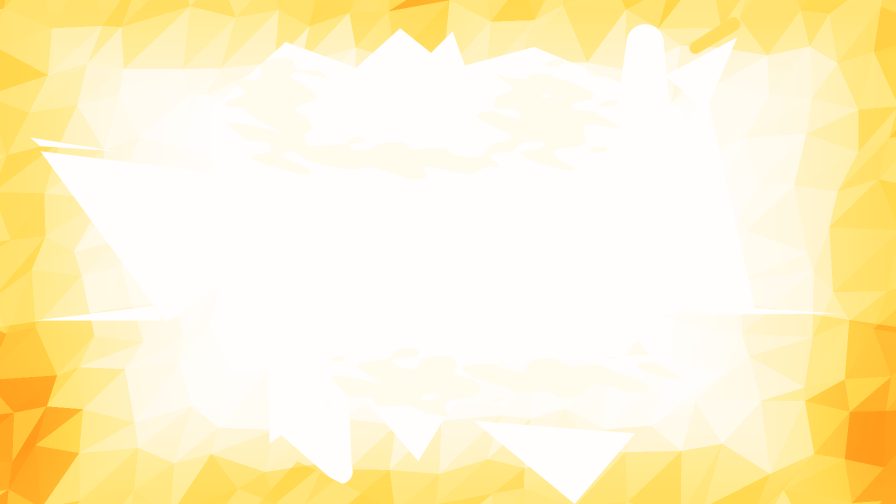
Give the GLSL for this background, as a Shadertoy shader.

```glsl
// A bright low-poly frame, golden at the rim and orange in the lower corners,
// around a white centre. A jittered triangle mesh samples a smooth warmth field;
// tents, triangles and strokes of white, then ragged cream patches, lie on top.

const float ASPECT = 16.0 / 9.0;
const float CELL = 0.088;
const vec3 WHITE = vec3(1.0, 0.995, 0.992);
const vec3 CREAM = vec3(1.0, 0.96, 0.82);
const vec3 LEMON = vec3(1.0, 0.92, 0.57);
const vec3 SUN = vec3(1.0, 0.85, 0.31);
const vec3 AMBER = vec3(1.0, 0.71, 0.17);
const vec3 ORANGE = vec3(1.0, 0.61, 0.11);

vec2 hash2(vec2 p) {
    vec3 q = fract(p.xyx * vec3(0.1031, 0.103, 0.0973));
    q += dot(q, q.yzx + 33.33);
    return fract((q.xx + q.yz) * q.zy);
}

float bell(float x, float width) { return exp(-x * x / (width * width)); }
float ramp(float a, float b, float x) { return clamp((x - a) / (b - a), 0.0, 1.0); }
float cover(float d, float px) { return smoothstep(-px, px, d); }
float cross2(vec2 a, vec2 b) { return a.x * b.y - a.y * b.x; }

// Shape distances are positive inside.
float edgeSide(vec2 p, vec2 a, vec2 b) { return cross2(normalize(b - a), p - a); }

float triangle(vec2 p, vec2 a, vec2 b, vec2 c) {
    float s = sign(cross2(b - a, c - a));
    return min(s * edgeSide(p, a, b), min(s * edgeSide(p, b, c), s * edgeSide(p, c, a)));
}

float tent(vec2 p, vec2 apex, float leftSlope, float rightSlope) {
    float x = p.x - apex.x;
    return apex.y - p.y - max(-x * leftSlope, x * rightSlope);
}

float stroke(vec2 p, vec2 a, vec2 b, float startRadius, float endRadius) {
    float t = clamp(dot(p - a, b - a) / dot(b - a, b - a), 0.0, 1.0);
    return mix(startRadius, endRadius, t) - length(p - mix(a, b, t));
}

float patchShape(vec2 p, vec2 centre, vec2 size) {
    float ragged = sin(p.x * 58.0 + 2.0 * sin(p.y * 75.0)) + sin(p.y * 125.0 + p.x * 33.0);
    return (1.0 - length((p - centre) / size) + 0.28 * ragged) * size.y;
}

// Centre of the mesh triangle around p, in mesh units.
vec2 vertex(vec2 id) { return id + 0.74 * (hash2(id + 17.0) - 0.5); }

vec2 facetCentre(vec2 p) {
    vec2 base = floor(p), centre = base + 0.5;
    for (int k = 0; k < 9; k++) {
        vec2 id = base + vec2(k % 3 - 1, k / 3 - 1);
        vec2 a = vertex(id), c = vertex(id + 1.0);
        for (int half_ = 0; half_ < 2; half_++) {
            vec2 b = vertex(id + (half_ == 0 ? vec2(1, 0) : vec2(0, 1)));
            if (triangle(p, a, b, c) >= 0.0) centre = (a + b + c) / 3.0;
        }
    }
    return centre;
}

// Warmth: 0 is white, 1 is amber.
float warmth(vec2 p, float lower) {
    float side = min(p.x, ASPECT - p.x), top = 1.0 - p.y;
    float rim = max(0.56 * bell(side, 0.13), 0.5 * bell(top, 0.095));
    rim = max(rim, 0.5 * bell(p.y, 0.1));
    float haze = max(0.13 * bell(side, 0.36), max(0.12 * bell(top, 0.2), 0.13 * bell(p.y, 0.2)));
    float corner = lower * (0.72 + 0.36 * bell(p.y - 0.13, 0.13)) * bell(side, 0.18);
    float notch = 0.75 * bell(p.x - 0.83, 0.13) * bell(top, 0.13);
    return max(max(rim, notch), corner) + haze;
}

float whiteShapes(vec2 p, float px) {
    float side = min(p.x, ASPECT - p.x);
    float d = max(tent(p, vec2(0.794, 0.944), 0.9, 0.8), tent(p, vec2(0.898, 0.938), 1.0, 2.8));
    d = max(d, max(tent(p, vec2(0.567, 0.917), 0.9, 0.37), tent(p, vec2(1.06, 0.907), 0.27, 0.42)));
    d = min(d, min(side - 0.42, p.y - 0.45));
    d = max(d, stroke(p, vec2(1.28, 0.915), vec2(1.27, 0.5), 0.037, 0.085));
    d = max(d, triangle(p, vec2(1.463, 0.926), vec2(1.32, 0.85), vec2(1.4, 0.78)));
    d = max(d, triangle(p, vec2(1.4, 0.82), vec2(1.15, 0.38), vec2(1.5, 0.38)));
    // Left shard, thin slivers and the wedges along the foot.
    d = max(d, triangle(p, vec2(0.08, 0.7), vec2(0.72, 0.62), vec2(0.33, 0.36)));
    d = max(d, triangle(p, vec2(0.06, 0.727), vec2(0.23, 0.7), vec2(0.08, 0.71)));
    d = max(d, triangle(p, vec2(0.07, 0.364), vec2(0.32, 0.395), vec2(0.32, 0.364)));
    d = max(d, triangle(p, vec2(1.66, 0.378), vec2(1.33, 0.4), vec2(1.4, 0.376)));
    d = max(d, triangle(p, vec2(0.53, 0.4), vec2(0.535, 0.12), vec2(0.76, 0.28)));
    d = max(d, stroke(p, vec2(0.62, 0.18), vec2(0.675, 0.065), 0.08, 0.025));
    d = max(d, triangle(p, vec2(0.68, 0.26), vec2(0.83, 0.085), vec2(0.9, 0.2)));
    d = max(d, triangle(p, vec2(0.94, 0.165), vec2(1.14, 0.0), vec2(1.26, 0.14)));
    return cover(d, px);
}

float creamPatches(vec2 p, float px) {
    float d = max(patchShape(p, vec2(0.55, 0.79), vec2(0.07, 0.09)), patchShape(p, vec2(1.08, 0.77), vec2(0.1, 0.08)));
    d = max(d, max(patchShape(p, vec2(0.68, 0.69), vec2(0.16, 0.025)), patchShape(p, vec2(0.85, 0.68), vec2(0.13, 0.025))));
    d = max(d, max(patchShape(p, vec2(0.81, 0.24), vec2(0.13, 0.05)), patchShape(p, vec2(1.08, 0.25), vec2(0.22, 0.03))));
    d = max(d, triangle(p, vec2(1.24, 0.295), vec2(1.29, 0.295), vec2(1.265, 0.325)));
    return cover(d, px);
}

vec3 palette(float h) {
    vec3 c = mix(WHITE, CREAM, ramp(0.02, 0.2, h));
    c = mix(c, LEMON, ramp(0.2, 0.45, h));
    c = mix(c, SUN, ramp(0.45, 0.75, h));
    return mix(mix(c, AMBER, ramp(0.75, 1.0, h)), ORANGE, ramp(1.0, 1.2, h));
}

vec3 scene(vec2 p, float px) {
    vec2 centre = facetCentre(p / CELL);
    float side = min(p.x, ASPECT - p.x);
    float lower = cover(0.352 + 0.15 * side - p.y, px);
    float h = warmth(mix(p, centre * CELL, 0.8), lower);
    h *= 0.78 + 0.46 * hash2(floor(centre * 97.0)).x;
    h *= 1.0 - whiteShapes(p, px);
    h = max(h, 0.085 * creamPatches(p, px));
    // Gold peak at the foot and gold dash at the top.
    h = mix(h, 0.66 + 0.1 * sin(centre.x * 9.0), cover(tent(p, vec2(0.59, 0.085), 1.1, 0.5), px));
    h = mix(h, 0.66, cover(stroke(p, vec2(1.38, 0.905), vec2(1.455, 0.952), 0.012, 0.014), px));
    return palette(h);
}

void mainImage(out vec4 fragColor, in vec2 fragCoord) {
    float px = 0.5 / iResolution.y;
    vec3 sum = vec3(0.0);
    for (int k = 0; k < 4; k++) {
        vec2 offset = vec2(k % 2, k / 2) * 0.5 - 0.25;
        vec2 p = (fragCoord + offset) / iResolution.xy * vec2(ASPECT, 1.0);
        sum += scene(p, px);
    }
    fragColor = vec4(sum * 0.25, 1.0);
}
```
